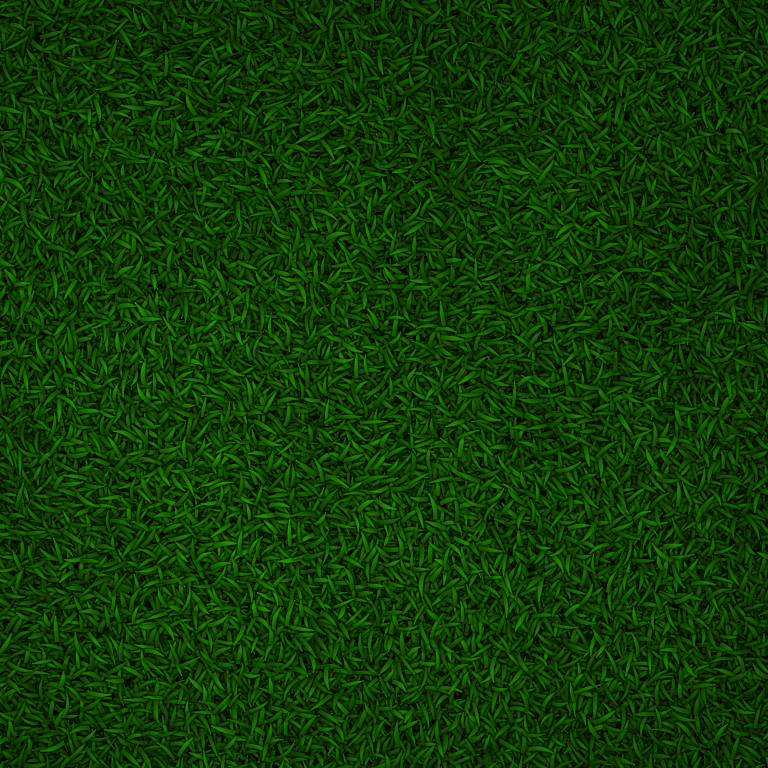
Give the GLSL for this texture, as a Shadertoy shader.

```glsl
// Dense lawn seen from above: short curved grass blades piled up in layers.
// Each layer is a jittered grid with one blade per cell, painted from the
// dark bottom of the turf to the lit top, with soft shadows in between.

const float LAYERS = 14.0;
const float CELLS = 46.0;                      // blades across the canvas per layer
const vec3 GRASS_HUE = vec3(0.27, 1.0, 0.025); // colour at full green
const float GROUND_GREEN = 0.08;
const float SHADOW_REACH = 0.0036;
const float SHADOW_STRENGTH = 0.4;

float hash(vec2 p) {
    return fract(sin(dot(p, vec2(127.1, 311.7))) * 43758.5453);
}

vec2 hash2(vec2 p) {
    return vec2(hash(p), hash(p + 57.3));
}

float valueNoise(vec2 p) {
    vec2 i = floor(p), f = fract(p);
    f = f * f * (3.0 - 2.0 * f);
    return mix(mix(hash(i), hash(i + vec2(1, 0)), f.x),
               mix(hash(i + vec2(0, 1)), hash(i + vec2(1, 1)), f.x), f.y);
}

vec2 rotate(vec2 p, float angle) {
    float c = cos(angle), s = sin(angle);
    return vec2(c * p.x + s * p.y, c * p.y - s * p.x);
}

// Gentle drift of the combing direction over the lawn
float flowAngle(vec2 p) {
    return 0.7 + 0.8 * sin(5.0 * p.x + 2.0 * sin(6.0 * p.y + 1.0));
}

// x: distance to the blade, y: position from root (-1) to tip (1),
// z: position across the blade (-1 to 1)
vec3 bladeShape(vec2 q, float halfLength, float halfWidth, float bend) {
    float along = clamp(q.x / halfLength, -1.0, 1.0);
    q.y -= bend * halfLength * (0.5 - along * along);
    float width = halfWidth * (1.0 - 0.65 * smoothstep(0.0, 1.0, along));
    vec2 outside = abs(q) - vec2(halfLength, width);
    float dist = length(max(outside, 0.0)) + min(max(outside.x, outside.y), 0.0);
    return vec3(dist, along, clamp(q.y / width, -1.0, 1.0));
}

// Green level of a blade surface: dark root, lit side, some bright cut tips
float bladeGreen(vec3 shape, float tone, float glint) {
    float green = mix(0.35, 0.52, tone);
    green *= mix(0.72, 1.04, smoothstep(-1.0, 0.5, shape.y));
    green *= 0.97 + 0.09 * shape.z;
    return green + 0.14 * step(0.8, glint) * smoothstep(0.75, 1.0, shape.y);
}

// Paints one blade and its shadow over the green level below
float paintBlade(float below, vec2 uv, vec2 id, vec2 seed, float depthLight, float pixel) {
    vec2 key = id + seed;
    vec2 place = hash2(key);
    vec2 size = hash2(key + 13.7);
    vec2 look = hash2(key + 29.1);
    vec2 center = (id + place) / CELLS;
    float angle = flowAngle(center) + 5.2 * (hash(key + 41.9) - 0.5);
    float halfLength = mix(0.0095, 0.018, size.x);
    float halfWidth = mix(0.0018, 0.003, size.y);
    float bend = 0.5 * (fract(look.x * 7.0) - 0.5);
    vec3 shape = bladeShape(rotate(uv - center, angle), halfLength, halfWidth, bend);

    float shadow = 1.0 - smoothstep(0.0, SHADOW_REACH, shape.x);
    float cover = clamp(0.5 - shape.x / pixel, 0.0, 1.0);
    float green = depthLight * bladeGreen(shape, look.x, look.y);
    return mix(below * (1.0 - SHADOW_STRENGTH * shadow), green, cover);
}

// Paints every blade of one layer that can reach this point
float paintLayer(float below, vec2 uv, float layer, float pixel) {
    vec2 seed = vec2(layer * 17.31, layer * 5.77);
    vec2 shift = hash2(seed) / CELLS;
    vec2 cell = floor((uv + shift) * CELLS);
    float depthLight = mix(0.45, 1.0, layer / (LAYERS - 1.0));
    float green = below;
    for (int y = -1; y <= 1; y++) {
        for (int x = -1; x <= 1; x++) {
            vec2 id = cell + vec2(x, y);
            green = paintBlade(green, uv + shift, id, seed, depthLight, pixel);
        }
    }
    return green;
}

// Broad light: brightest left of the middle, dimmer at top and right, patchy
float lawnLight(vec2 uv) {
    float falloff = length((uv - vec2(0.36, 0.42)) * vec2(0.85, 1.0));
    float patches = valueNoise(uv * 7.0) - 0.5;
    return 1.08 - 0.3 * smoothstep(0.1, 0.85, falloff) + 0.12 * patches;
}

void mainImage(out vec4 fragColor, in vec2 fragCoord) {
    vec2 uv = fragCoord / iResolution.y;
    float pixel = 1.0 / iResolution.y;
    float green = GROUND_GREEN;
    for (float layer = 0.0; layer < LAYERS; layer++) {
        green = paintLayer(green, uv, layer, pixel);
    }
    fragColor = vec4(GRASS_HUE * green * lawnLight(uv), 1.0);
}
```
